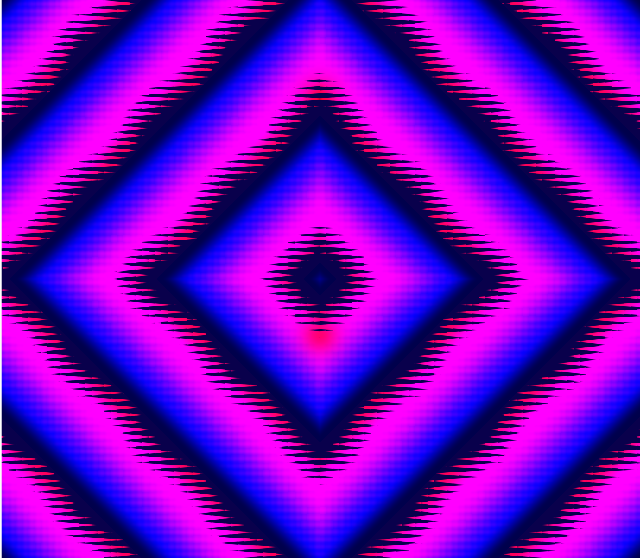
A WebGL 1 fragment shader for this background:

```glsl
precision highp float;

uniform vec2 u_resolution;

#define PERIOD 0.263
#define START 0.030
#define ROWS 76.0
#define COLUMNS 88.0
#define COMB_EDGE 0.185
#define COMB_DEPTH 0.115
#define WAVER 0.045
#define WAVER_LENGTH 0.284
#define DARK vec3(0.035, 0.0, 0.30)
#define MARGIN 0.0026

const float TAU = 6.2831853;

float hash(vec2 p) {
    return fract(sin(dot(p, vec2(127.1, 311.7))) * 43758.5453);
}

float glow(vec2 p, vec2 center, float radius) {
    vec2 q = (p - center) / radius;
    return exp(-dot(q, q));
}

// Magenta fades through violet and blue to navy as phase goes 0 to 1
vec3 bandColor(float phase, float ripple) {
    float red = 1.0 - smoothstep(0.36, 0.86, phase + 0.025 * ripple);
    float blue = 1.0 - 0.70 * smoothstep(0.76, 0.97, phase);
    // The inner fringe of each band leans to crimson
    blue *= mix(0.35, 1.0, smoothstep(0.07, 0.27, phase));
    return vec3(red, 0.0, blue);
}

void main() {
    vec2 p = (gl_FragCoord.xy - 0.5 * u_resolution) / u_resolution.y;
    vec2 a = abs(p);

    // Concentric diamonds
    float phase = fract((a.x + a.y - START) / PERIOD);

    // Fine horizontal rows and faint columns
    float row = cos(TAU * ROWS * p.y);
    float column = cos(TAU * COLUMNS * p.x);
    float grain = hash(floor(p * vec2(COLUMNS, ROWS))) - 0.5;
    float ripple = row + 0.35 * column + 0.5 * grain;

    // Comb of dark teeth along a wavering inner edge
    float waver = WAVER * cos(TAU * (a.x - a.y) / WAVER_LENGTH);
    float edge = COMB_EDGE + COMB_DEPTH * row + waver + 0.05 * grain;
    float lit = smoothstep(edge - 0.03, edge + 0.03, phase);
    vec3 color = mix(DARK, bandColor(phase, ripple), lit);

    // Red hot spots on the vertical axis
    float heat = glow(p, vec2(0.0, 0.325), 0.032)
               + glow(p, vec2(0.0, -0.100), 0.030);
    color.b *= 1.0 - 0.55 * heat * smoothstep(0.2, 0.8, color.r);

    // Thin pale margin on the left
    float x = gl_FragCoord.x / u_resolution.x;
    float soft = 0.5 / u_resolution.x;
    color = mix(vec3(1.0), color, smoothstep(MARGIN - soft, MARGIN + soft, x));

    gl_FragColor = vec4(color, 1.0);
}
```
